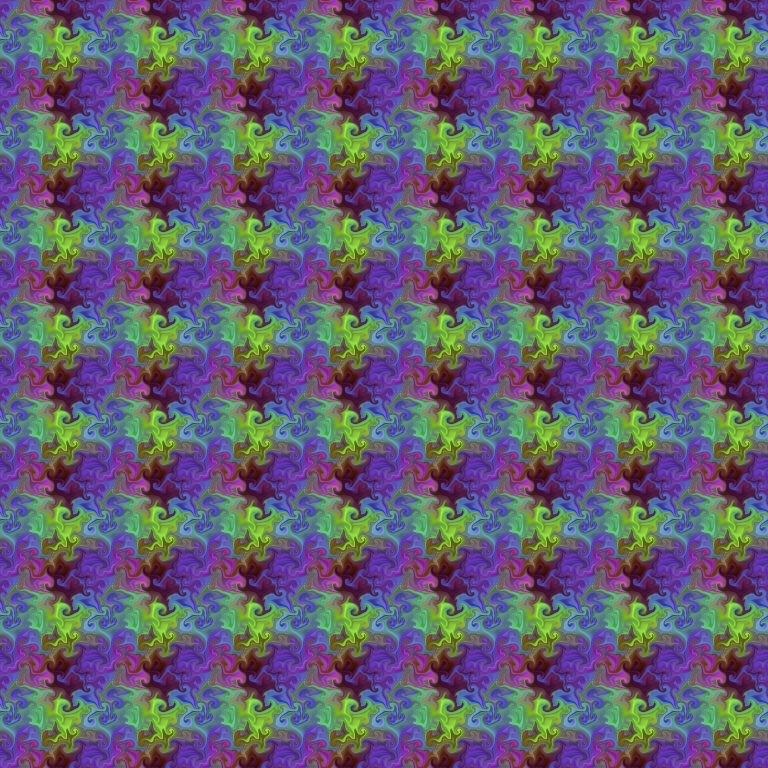
Give the GLSL for this pattern, as a WebGL 2 fragment shader.

```glsl
#version 300 es
precision highp float;

uniform vec2 u_resolution;
out vec4 fragColor;

const float REPEATS = 8.0;
const int BLOTS = 16;
const int SAMPLES = 2;

// Paint blots: centre inside one tile, and colour
const vec2 BLOT_CENTRE[BLOTS] = vec2[](
  vec2(0.57, 0.46), vec2(0.75, 0.52), vec2(0.56, 0.29), vec2(0.81, 0.26),
  vec2(0.62, 0.04), vec2(0.70, 0.88), vec2(0.26, 0.06), vec2(0.44, 0.03),
  vec2(0.40, 0.83), vec2(0.96, 0.06), vec2(0.93, 0.70), vec2(0.33, 0.60),
  vec2(0.07, 0.52), vec2(0.40, 0.36), vec2(0.12, 0.25), vec2(0.13, 0.83));
const vec3 BLOT_COLOUR[BLOTS] = vec3[](
  vec3(0.50, 0.76, 0.10), vec3(0.46, 0.74, 0.28), vec3(0.38, 0.30, 0.03), vec3(0.47, 0.39, 0.40),
  vec3(0.20, 0.05, 0.09), vec3(0.30, 0.14, 0.34), vec3(0.62, 0.18, 0.64), vec3(0.60, 0.38, 0.40),
  vec3(0.47, 0.45, 0.36), vec3(0.36, 0.18, 0.60), vec3(0.29, 0.37, 0.78), vec3(0.38, 0.66, 0.45),
  vec3(0.39, 0.54, 0.58), vec3(0.29, 0.44, 0.70), vec3(0.41, 0.26, 0.70), vec3(0.36, 0.32, 0.68));

vec3 hash3(vec2 cell, float seed) {
  vec3 h = fract(vec3(cell.xyx + seed) * vec3(0.1031, 0.1030, 0.0973));
  h += dot(h, h.yxz + 33.33);
  return fract((h.xxy + h.yzz) * h.zyx);
}

// Shortest offset on a tile whose opposite edges join
vec2 wrapOffset(vec2 offset) {
  return offset - floor(offset + 0.5);
}

// Value noise that wraps after one tile
vec3 tileNoise(vec2 p, float cells, float seed) {
  vec2 q = p * cells;
  vec2 cell = floor(q);
  vec2 f = q - cell;
  f = f * f * (3.0 - 2.0 * f);
  vec2 lo = mod(cell, cells);
  vec2 hi = mod(cell + 1.0, cells);
  vec3 bottom = mix(hash3(lo, seed), hash3(vec2(hi.x, lo.y), seed), f.x);
  vec3 top = mix(hash3(vec2(lo.x, hi.y), seed), hash3(hi, seed), f.x);
  return mix(bottom, top, f.y);
}

vec2 twist(vec2 p, vec2 centre, float radius, float turn) {
  vec2 d = wrapOffset(p - centre);
  float angle = turn * exp(-dot(d, d) / (radius * radius));
  float c = cos(angle);
  float s = sin(angle);
  return p - d + mat2(c, s, -s, c) * d;
}

// A jittered grid of whirls, turning either way
vec2 whirls(vec2 p, int cells, float radius, float turn, float seed) {
  for (int j = 0; j < cells; j++) {
    for (int i = 0; i < cells; i++) {
      vec2 cell = vec2(i, j);
      vec3 h = hash3(cell, seed);
      vec2 centre = (cell + 0.2 + 0.6 * h.xy) / float(cells);
      float side = h.z < 0.4 ? -1.0 : 1.0;
      p = twist(p, centre, radius * (0.75 + 0.5 * h.x), side * turn * (0.7 + 0.6 * h.y));
    }
  }
  return p;
}

// Weighted blend of the blots
vec3 blendBlots(vec2 p, float sharpness) {
  vec3 sum = vec3(0.0);
  float total = 0.0;
  for (int i = 0; i < BLOTS; i++) {
    vec2 d = wrapOffset(p - BLOT_CENTRE[i]);
    float weight = exp(-sharpness * dot(d, d));
    sum += weight * BLOT_COLOUR[i];
    total += weight;
  }
  return sum / total;
}

vec3 marbling(vec2 p) {
  vec2 q = whirls(p, 7, 0.045, 3.2, 11.0);
  q = whirls(q, 5, 0.09, 3.8, 37.0);
  vec3 paint = blendBlots(q, 75.0);

  // Tints and streaks drawn along by the whirls
  vec3 tint = tileNoise(q, 7.0, 5.0) - 0.5;
  vec3 grain = tileNoise(q, 5.0, 23.0);
  float wave = sin(grain.x * 20.0 + grain.y * 6.0);
  float line = smoothstep(0.75, 1.0, abs(sin(grain.z * 9.0 + grain.y * 4.0)));
  paint += 0.22 * tint * (0.35 + paint);
  paint *= 1.0 + 0.13 * wave;
  return paint * (1.04 - 0.2 * line);
}

void main() {
  vec3 colour = vec3(0.0);
  for (int j = 0; j < SAMPLES; j++) {
    for (int i = 0; i < SAMPLES; i++) {
      vec2 shift = (vec2(i, j) + 0.5) / float(SAMPLES) - 0.5;
      vec2 uv = (gl_FragCoord.xy + shift) / u_resolution;
      colour += marbling(fract(uv * REPEATS));
    }
  }
  fragColor = vec4(clamp(colour / float(SAMPLES * SAMPLES), 0.0, 1.0), 1.0);
}
```
